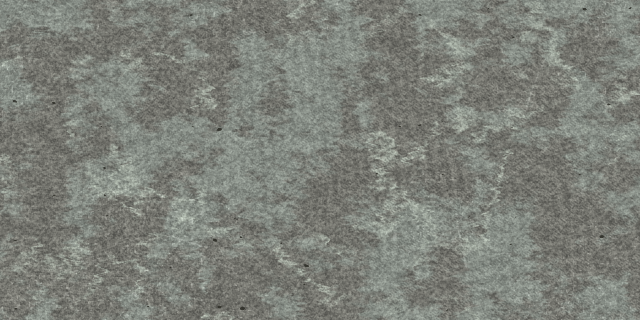
Give the GLSL for this texture, as a Shadertoy shader.

```glsl
// Weathered grey concrete: green-grey patches with edges frayed sideways,
// pale mineral veins, fine sandy grain, small dark pits and faint scratches.
// Layered value noise makes the stains; hashed cells and a loop add the marks.
#define DARK_GREY  vec3(0.456, 0.457, 0.431)
#define GREEN_GREY vec3(0.522, 0.549, 0.520)
#define VEIN_PALE  vec3(0.655, 0.690, 0.645)
#define PIT_BLACK  vec3(0.170, 0.170, 0.145)
#define FRAY       0.032
#define VEIN_WIDTH 0.036
#define GRAIN      0.62
#define PIT_GRID   14.0
#define PIT_SHARE  0.12
#define SCRATCHES  10

float hash(vec2 p) {
    return fract(sin(dot(p, vec2(127.1, 311.7))) * 43758.5453);
}

float noise(vec2 p) {
    vec2 i = floor(p), f = fract(p);
    f = f * f * (3.0 - 2.0 * f);
    float low = mix(hash(i), hash(i + vec2(1, 0)), f.x);
    float high = mix(hash(i + vec2(0, 1)), hash(i + vec2(1, 1)), f.x);
    return mix(low, high, f.y);
}

float fbm(vec2 p) {
    float sum = 0.0, amp = 0.5;
    for (int i = 0; i < 5; i++) {
        sum += amp * noise(p);
        p = mat2(1.6, 1.2, -1.2, 1.6) * p + 17.3;
        amp *= 0.52;
    }
    return sum;
}

// Shift sideways by thin horizontal streaks, so stain edges look combed
vec2 frayed(vec2 p) {
    float streak = noise(p * vec2(22.0, 115.0)) + 0.6 * noise(p * vec2(45.0, 200.0));
    return p + vec2(FRAY * (streak - 0.8), 0.0);
}

// Flat dark hole in some cells of a grid, kept clear of the cell border
float pit(vec2 p) {
    vec2 cell = floor(p * PIT_GRID);
    vec2 centre = 0.3 + 0.4 * vec2(hash(cell + 3.1), hash(cell + 7.7));
    vec2 d = (fract(p * PIT_GRID) - centre) / PIT_GRID;
    d.y += 0.8 * d.x * (hash(cell + 5.3) - 0.5);
    float size = mix(0.002, 0.007, pow(hash(cell + 9.2), 3.0));
    float dist = length(d * vec2(0.75, 1.3)) + 0.004 * (noise(p * 190.0) - 0.5);
    return step(hash(cell), PIT_SHARE) * (1.0 - smoothstep(size - 0.002, size + 0.002, dist));
}

// Thin bent strokes, mostly steep, fading towards their ends
float scratches(vec2 p) {
    float sum = 0.0;
    for (int i = 0; i < SCRATCHES; i++) {
        vec2 id = vec2(float(i), 4.7);
        vec2 d = p - vec2(2.0 * hash(id), hash(id + 1.3));
        float angle = 1.9 + 2.0 * (hash(id + 2.9) - 0.5);
        vec2 along = vec2(cos(angle), sin(angle));
        float u = dot(d, along);
        float v = dot(d, vec2(-along.y, along.x)) - 1.6 * (hash(id + 6.1) - 0.5) * u * u;
        float reach = mix(0.06, 0.15, hash(id + 8.4));
        float line = 1.0 - smoothstep(0.001, 0.0045, abs(v));
        sum += line * (1.0 - smoothstep(0.5 * reach, reach, abs(u)));
    }
    return min(sum, 1.0);
}

// Two sizes of sand, the finer one turned to hide the noise lattice
float sand(vec2 p) {
    vec2 turned = mat2(0.8, 0.6, -0.6, 0.8) * p;
    return 0.5 * noise(p * vec2(118.0, 160.0)) + 0.5 * noise(turned * 270.0 + 9.0) - 0.5;
}

void mainImage(out vec4 fragColor, in vec2 fragCoord) {
    vec2 p = fragCoord / iResolution.y;
    vec2 q = frayed(p);

    // Stains, with smaller blotches and short sideways flecks on top
    float stain = fbm(q * vec2(9.5, 7.5) + 2.6);
    float blotch = fbm(q * vec2(22.0, 29.0) + 31.0);
    float fleck = noise(q * vec2(48.0, 90.0) + 5.0);
    float field = stain + 0.55 * (blotch - 0.5) + 0.12 * (fleck - 0.5);
    float patches = smoothstep(0.43, 0.66, field);
    vec3 color = mix(DARK_GREY, GREEN_GREY, patches);
    color *= 1.0 + 0.18 * (blotch - 0.5) + 0.10 * (fleck - 0.5);

    // Pale crumbly veins along a noise contour, broken up by a second field
    float contour = abs(fbm(q * vec2(4.6, 3.8) + 11.4) - 0.49);
    float vein = 1.0 - smoothstep(0.2 * VEIN_WIDTH, VEIN_WIDTH, contour);
    vein *= smoothstep(0.42, 0.60, fbm(q * 6.0 + 53.0));
    vein *= smoothstep(0.15, 0.60, 0.5 * fleck + 0.5 * blotch);
    color = mix(color, VEIN_PALE, 0.75 * vein);
    color += 0.08 * scratches(p) * smoothstep(0.2, 0.6, noise(p * 45.0));

    // Sandy grain, weaker on the smooth patches, and pale grit in places
    color *= 1.0 + GRAIN * sand(p) * mix(1.1, 0.85, patches);
    float grit = smoothstep(0.76, 0.95, noise(p * 130.0 + 40.0));
    color += 0.11 * grit * smoothstep(0.48, 0.65, fbm(p * 3.0 + 71.0));

    color = mix(color, PIT_BLACK, 0.85 * pit(p));
    fragColor = vec4(color, 1.0);
}
```
